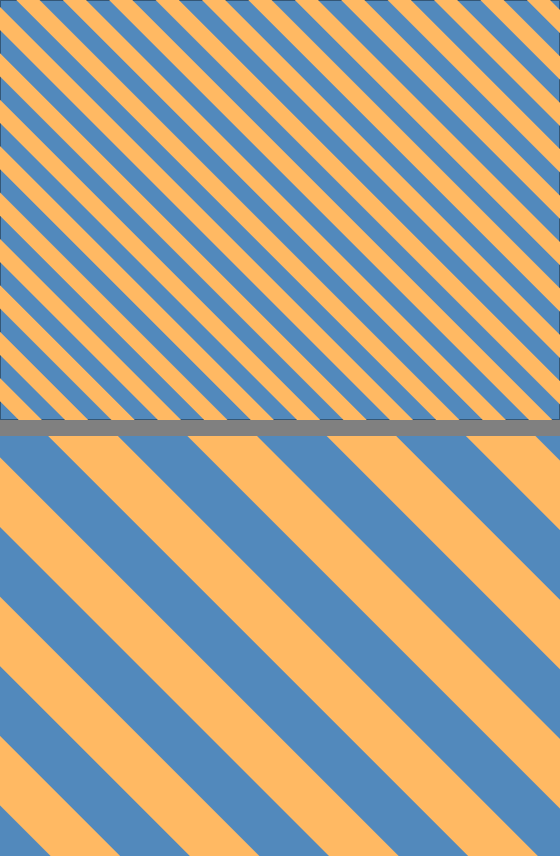
Top: the whole. Bottom: its middle third, enlarged.
Write a Shadertoy shader that draws this pattern.

```glsl
const vec3 ORANGE = vec3(1.0, 0.725, 0.388);
const vec3 BLUE = vec3(0.322, 0.537, 0.737);
const vec3 OUTLINE = vec3(0.0);

const float PERIOD = 0.078125;       // across the stripes, in canvas heights
const float STRIPE_WIDTH = 0.5;      // orange share of one period
const float STRIPE_CENTER = 0.602;   // phase from the top left corner
const float OUTLINE_WIDTH = 0.00087; // in canvas heights

// Signed distance to the nearest stripe, negative inside
float stripeDistance(float across, float period, float center, float share) {
    float phase = fract(across / period - center + 0.5) - 0.5;
    return (abs(phase) - 0.5 * share) * period;
}

// Distance inward from the nearest canvas side
float borderDistance(vec2 p, vec2 size) {
    vec2 inset = min(p, size - p);
    return min(inset.x, inset.y);
}

float coverage(float signedDist, float pixel) {
    return clamp(0.5 - signedDist / pixel, 0.0, 1.0);
}

void mainImage(out vec4 fragColor, in vec2 fragCoord) {
    float pixel = 1.0 / iResolution.y;
    vec2 p = fragCoord * pixel;
    vec2 size = iResolution.xy * pixel;

    // Diagonal stripes falling to the right at 45 degrees
    float across = dot(p - vec2(0.0, 1.0), vec2(inversesqrt(2.0)));
    float stripe = stripeDistance(across, PERIOD, STRIPE_CENTER, STRIPE_WIDTH);

    // Hairline where the blue ground meets the canvas sides
    float outline = coverage(borderDistance(p, size) - OUTLINE_WIDTH, pixel);
    vec3 ground = mix(BLUE, OUTLINE, outline);

    fragColor = vec4(mix(ground, ORANGE, coverage(stripe, pixel)), 1.0);
}
```
